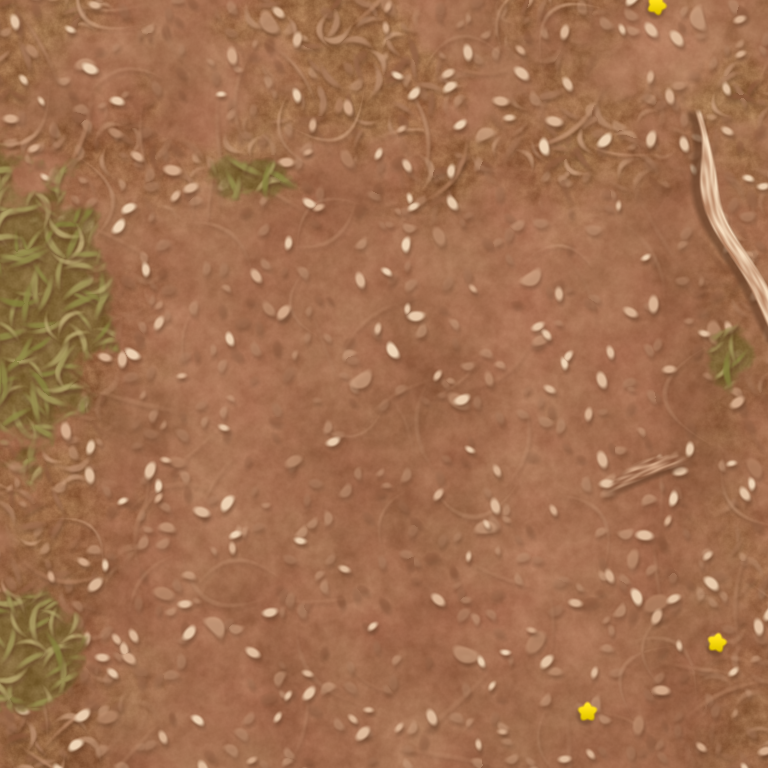
This texture is drawn by a WebGL 2 fragment shader. Its source:

```glsl
#version 300 es
precision highp float;
// Trodden reddish earth with pale seeds, dry litter, grass tufts and a fallen twig.
uniform vec2 u_resolution;
out vec4 fragColor;

const float PI = 3.14159;
const vec3 SOIL_DARK = vec3(0.54, 0.34, 0.23);
const vec3 SOIL_MID = vec3(0.64, 0.43, 0.31);
const vec3 SOIL_LIGHT = vec3(0.72, 0.52, 0.39);
const vec3 STRAW = vec3(0.84, 0.67, 0.54);
const vec3 SEED = vec3(0.96, 0.86, 0.74);
const vec3 SHADE = vec3(0.38, 0.24, 0.15);
const vec3 GRASS = vec3(0.69, 0.62, 0.37);
const vec3 GRASS_DARK = vec3(0.48, 0.39, 0.20);

vec3 hash3(vec2 cell, float seed) {
    uvec3 v = uvec3(ivec3(vec3(cell, seed)) + 4096);
    v = v * 1664525u + 1013904223u;
    v.x += v.y * v.z; v.y += v.z * v.x; v.z += v.x * v.y;
    v ^= v >> 16u;
    v.x += v.y * v.z; v.y += v.z * v.x; v.z += v.x * v.y;
    return vec3(v >> 8u) / 16777216.0;
}

float slope(vec2 cell, vec2 offset, float seed) {
    float a = 2.0 * PI * hash3(cell, seed).x;
    return dot(vec2(cos(a), sin(a)), offset);
}

// Gradient noise, roughly -0.7 to 0.7
float noise(vec2 p, float seed) {
    vec2 i = floor(p), f = p - i, e = vec2(1, 0);
    vec2 u = f * f * f * (f * (f * 6.0 - 15.0) + 10.0);
    return mix(mix(slope(i, f, seed), slope(i + e, f - e, seed), u.x),
               mix(slope(i + e.yx, f - e.yx, seed), slope(i + 1.0, f - 1.0, seed), u.x), u.y);
}

float fbm(vec2 p, float seed) {
    float sum = 0.0, amp = 1.0;
    for (int i = 0; i < 4; i++) {
        sum += amp * noise(p, seed + float(i));
        p = mat2(1.6, 1.2, -1.2, 1.6) * p;
        amp *= 0.6;
    }
    return sum;
}

vec2 turn(vec2 p, float a) {
    return vec2(cos(a) * p.x + sin(a) * p.y, cos(a) * p.y - sin(a) * p.x);
}

// Soft bent ellipse
float spot(vec2 q, vec2 size, float bend, float blur) {
    q.y += bend * q.x * q.x;
    return 1.0 - smoothstep(-blur, blur, (length(q / size) - 1.0) * size.y);
}

// Randomly turned pieces: x = cover, y = tone, z = cast shadow
vec3 scatter(vec2 p, float cells, float seed, vec2 size, float bend, float chance) {
    vec3 hit = vec3(0);
    for (int k = 0; k < 9; k++) {
        vec2 id = floor(p * cells) + vec2(k % 3 - 1, k / 3 - 1);
        vec3 place = hash3(id, seed), look = hash3(id, seed + 50.0);
        if (place.z > chance) continue;
        vec2 q = p - (id + place.xy) / cells;
        vec2 s = size * mix(0.6, 1.25, look.x);
        float angle = look.y * 2.0 * PI;
        float curl = bend * (look.z - 0.3);
        float cover = spot(turn(q, angle), s, curl, 0.0024);
        float shadow = spot(turn(q - vec2(0.002, -0.005), angle), s, curl, 0.004);
        if (cover > hit.x) hit.xy = vec2(cover, look.z);
        hit.z = max(hit.z, shadow);
    }
    return hit;
}

vec3 lay(vec3 col, vec3 piece, vec3 low, vec3 high, float amount) {
    col = mix(col, SHADE, 0.5 * piece.z * amount);
    return mix(col, mix(low, high, piece.y), piece.x * amount);
}

float patchAt(vec2 p, vec2 center, vec2 radius) {
    return 1.0 - length((p - center) / radius);
}

vec3 soil(vec2 p, float litter) {
    float tone = 0.5 * fbm(p * 5.0, 1.0) + 0.3 * fbm(p * 26.0, 9.0) + 0.12 * (p.y - 0.45);
    vec3 col = mix(SOIL_MID, SOIL_LIGHT, clamp(tone * 1.7, 0.0, 1.0));
    col = mix(col, SOIL_DARK, clamp(-tone * 1.7, 0.0, 1.0));
    col += vec3(0.02, -0.005, 0.005) * fbm(p * 8.0, 21.0);
    float crumbs = fbm(p * 55.0, 30.0);
    col += crumbs * mix(0.035, 0.11, litter);
    return mix(col, col * vec3(0.93, 0.94, 0.84), litter);
}

vec3 twig(vec3 col, vec2 p) {
    float t = (0.86 - p.y) / 0.26;
    float axis = 0.908 + 0.015 * t + 0.075 * t * t + 0.006 * sin(9.0 * t);
    float side = (p.x - axis) * 0.88;
    float width = mix(0.003, 0.010, smoothstep(0.1, 0.4, t));
    float ends = smoothstep(0.0, 0.04, t);
    float grain = noise(vec2(side * 200.0, t * 9.0), 70.0);
    col = mix(col, SHADE, 0.6 * ends * (1.0 - smoothstep(0.0, 0.009, abs(side + 0.006) - width)));
    vec3 wood = mix(SOIL_LIGHT, SEED, clamp(0.55 + grain + 30.0 * side, 0.0, 1.0));
    return mix(col, wood, ends * (1.0 - smoothstep(-0.002, 0.002, abs(side) - width)));
}

void main() {
    vec2 p = gl_FragCoord.xy / u_resolution;
    float rough = 0.35 * fbm(p * 13.0, 40.0);

    // Litter gathers along the top and both sides
    float litter = max(smoothstep(0.68, 0.82, p.y + 0.2 * rough), 0.7 * smoothstep(0.86, 1.0, p.x + 0.2 * rough));
    litter = max(litter, smoothstep(0.24, 0.05, p.x + 0.2 * rough));
    litter *= smoothstep(-0.35, 0.3, fbm(p * 6.0, 60.0));
    vec3 col = soil(p, litter);

    // Crumbs, fibres and seeds
    col = lay(col, scatter(p, 48.0, 100.0, vec2(0.008, 0.005), 40.0, 0.28), SOIL_DARK, STRAW, 0.55);
    col = lay(col, scatter(p, 40.0, 110.0, vec2(0.014, 0.0035), 45.0, 0.6), SOIL_DARK, STRAW, 0.75 * litter);
    col = lay(col, scatter(p, 15.0, 120.0, vec2(0.034, 0.0025), 22.0, 0.35), SOIL_LIGHT, STRAW, 0.25 + 0.5 * litter);
    col = lay(col, scatter(p, 18.0, 130.0, vec2(0.014, 0.008), 30.0, 0.12), SOIL_LIGHT, STRAW, 0.7);
    col = lay(col, scatter(p, 30.0, 140.0, vec2(0.009, 0.0052), 15.0, 0.23), STRAW, SEED, 0.95);

    // Grass on the left, with faint sprigs elsewhere
    float green = max(patchAt(p, vec2(-0.01, 0.6), vec2(0.15, 0.2)), patchAt(p, vec2(0.0, 0.15), vec2(0.11, 0.08)));
    green = max(green, 0.5 * patchAt(p, vec2(0.33, 0.77), vec2(0.05, 0.03)));
    green = max(green, 0.5 * patchAt(p, vec2(0.95, 0.53), vec2(0.03, 0.04)));
    green = smoothstep(-0.08, 0.16, green + rough);
    col = mix(col, GRASS_DARK + 0.1 * fbm(p * 40.0, 80.0), 0.85 * green);
    for (int i = 0; i < 3; i++) {
        vec3 blades = scatter(p, 34.0, 200.0 + 7.0 * float(i), vec2(0.018, 0.0036), 30.0, 0.6);
        col = lay(col, blades, vec3(0.52, 0.51, 0.23), mix(GRASS, SEED, 0.3), 0.85 * green);
    }

    // Bark chip and twig
    vec2 chip = turn(p - vec2(0.84, 0.39), 0.38);
    col = mix(col, SHADE, 0.6 * spot(chip + vec2(0.0, 0.006), vec2(0.052, 0.011), 3.0, 0.004));
    float bark = 0.5 + noise(chip * vec2(40.0, 220.0), 90.0);
    col = mix(col, mix(SOIL_DARK, STRAW, bark), spot(chip, vec2(0.05, 0.010), 3.0, 0.003));
    col = twig(col, p);

    // Small yellow blossoms
    for (int i = 0; i < 3; i++) {
        float n = float(i);
        vec2 q = p - vec2(0.765 + 0.175 * sin(1.3 * n), 0.073 + 0.09 * n + 0.37 * n * (n - 1.0));
        float petals = 0.011 + 0.0015 * sin(5.0 * atan(q.y, q.x) + n);
        col = mix(col, SHADE, 0.5 * spot(q + vec2(0.002, 0.005), vec2(0.012), 0.0, 0.004));
        col = mix(col, vec3(0.96, 0.84, 0.05) + 8.0 * q.y, spot(q, vec2(petals), 0.0, 0.0025));
    }
    fragColor = vec4(clamp(col, 0.0, 1.0), 1.0);
}
```
